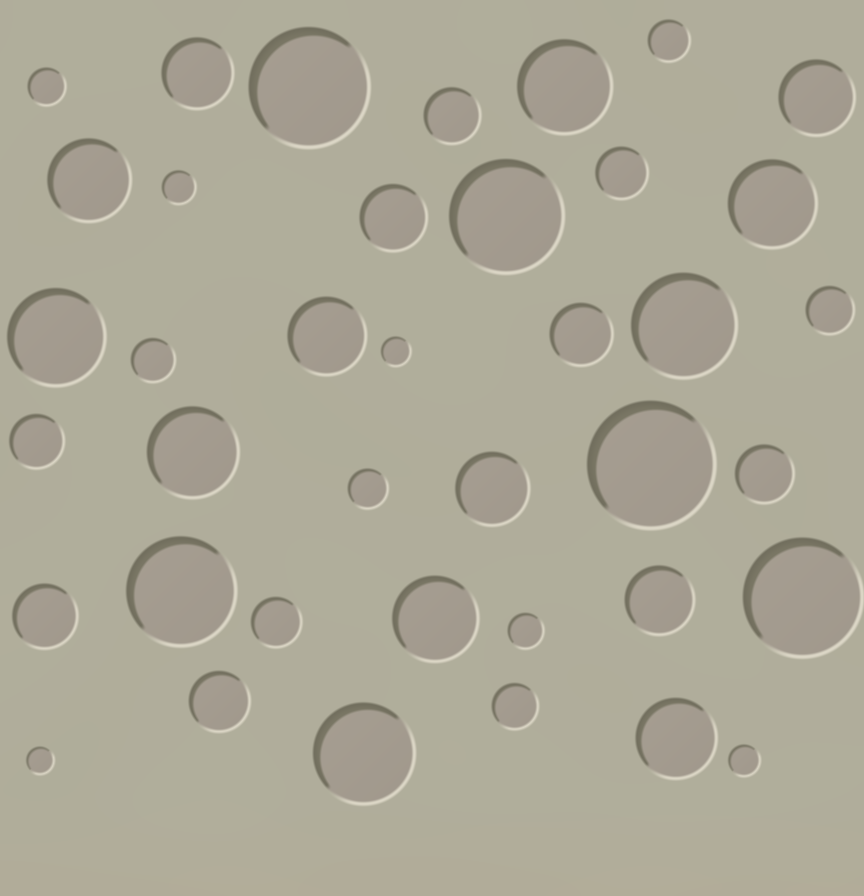
Write a Shadertoy shader that draws this pattern.

```glsl
#define ROWS 6
#define HOLES 39.0
#define ROW_HEIGHT 0.146
#define BOTTOM_MARGIN 0.108
#define MIN_RADIUS 0.015
#define MAX_RADIUS 0.073
#define SOFTNESS 0.0019
#define RIM_WIDTH 0.0017
#define SHADOW_SHIFT 0.12
#define MOTTLE 0.006

const vec3 PLATE = vec3(0.690, 0.680, 0.607);
const vec3 FLOOR = vec3(0.640, 0.608, 0.560);
const vec3 SHADE = vec3(0.475, 0.462, 0.392);
const vec3 RIM = vec3(0.860, 0.840, 0.775);
const vec2 TO_LIGHT = vec2(-0.7071, 0.7071);

vec2 hash22(vec2 p) {
    vec3 q = fract(p.xyx * vec3(0.1031, 0.1030, 0.0973));
    q += dot(q, q.yzx + 33.33);
    return fract((q.xx + q.yz) * q.zy);
}

float cornerSlope(vec2 corner, vec2 offset) {
    return dot(hash22(corner + 50.0) * 2.0 - 1.0, offset);
}

float gradientNoise(vec2 p) {
    vec2 i = floor(p), f = p - i;
    vec2 u = f * f * f * (f * (f * 6.0 - 15.0) + 10.0);
    vec2 e = vec2(1.0, 0.0);
    float low = mix(cornerSlope(i, f), cornerSlope(i + e, f - e), u.x);
    float high = mix(cornerSlope(i + e.yx, f - e.yx), cornerSlope(i + 1.0, f - 1.0), u.x);
    return mix(low, high, u.y);
}

// Mostly even spread of sizes, with a short tail of large holes
float holeRadius(float index) {
    float rank = mod(index * 16.0, HOLES) / (HOLES - 1.0);
    return mix(MIN_RADIUS, MAX_RADIUS, 0.76 * rank + 0.24 * pow(rank, 7.0));
}

// Nearest hole: centre in xy, radius in z
vec3 nearestHole(vec2 p, float width) {
    vec3 nearest = vec3(0.0);
    float best = 1e3, index = 0.0;
    for (int row = 0; row < ROWS; row++) {
        int columns = 6 + row % 2;
        vec2 cell = vec2(width / float(columns), ROW_HEIGHT);
        for (int column = 0; column < columns; column++) {
            vec2 id = vec2(column, row);
            float radius = min(holeRadius(index), 0.5 * min(cell.x, cell.y) - 0.002);
            vec2 room = 0.5 * cell - radius - 0.003;
            vec2 centre = (id + 0.5) * cell + vec2(0.0, BOTTOM_MARGIN);
            centre.y += 0.012 * sin(centre.x * 9.0 + 0.6);
            centre += max(room, 0.0) * (hash22(id + 7.0) * 2.0 - 1.0);
            float d = length(p - centre) - radius;
            if (d < best) {
                best = d;
                nearest = vec3(centre, radius);
            }
            index += 1.0;
        }
    }
    return nearest;
}

void mainImage(out vec4 fragColor, in vec2 fragCoord) {
    vec2 p = fragCoord / iResolution.y;
    float soft = max(SOFTNESS, 0.8 / iResolution.y);
    vec3 hole = nearestHole(p, iResolution.x / iResolution.y);
    vec2 local = p - hole.xy;
    float radius = hole.z;
    float d = length(local) - radius;
    float facing = dot(local, TO_LIGHT) / max(length(local), 1e-4);

    // Plate, slightly warmer along the bottom
    vec3 color = PLATE + MOTTLE * gradientNoise(p * 5.0);
    color += vec3(0.006, -0.004, -0.006) * (1.0 - smoothstep(0.0, 0.12, p.y));

    // Recessed floor with a crescent of shadow on the lit side
    float litFloor = length(local + TO_LIGHT * SHADOW_SHIFT * radius) - 0.94 * radius;
    float shadow = smoothstep(-soft, soft, litFloor) * smoothstep(-0.06, 0.08, facing);
    vec3 shade = SHADE * (1.0 - 0.07 * smoothstep(-0.15, 0.0, d / radius));
    vec3 inside = FLOOR + 0.008 * dot(local, TO_LIGHT) / radius;
    inside = mix(inside, shade, shadow);
    color = mix(color, inside, 1.0 - smoothstep(-soft, soft, d));

    // Bright lip on the far side
    float rimWidth = RIM_WIDTH * (0.6 + 10.0 * radius);
    float rim = 1.0 - smoothstep(rimWidth - soft, rimWidth + soft, abs(d - 0.0005));
    color = mix(color, RIM, rim * smoothstep(0.0, 0.6, -facing));

    fragColor = vec4(color, 1.0);
}
```
